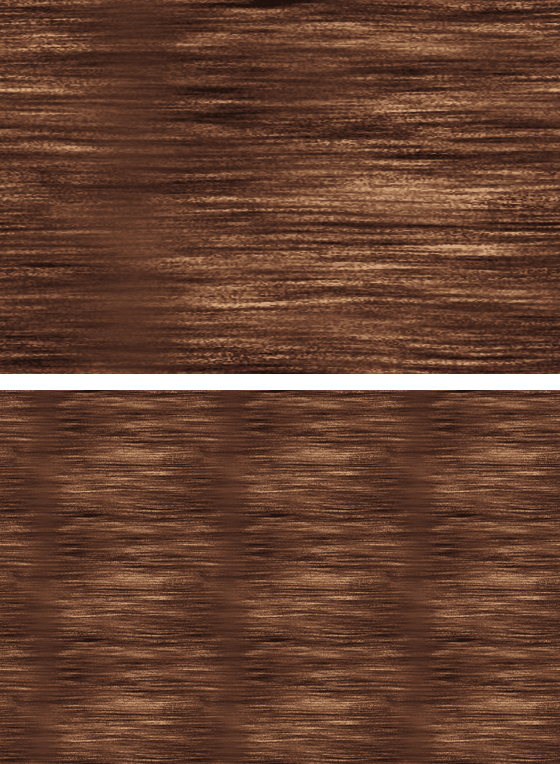
Top: one tile. Bottom: repeated 3 by 3.
Reproduce this texture procedurally as a WebGL 2 fragment shader.

```glsl
#version 300 es
precision highp float;
precision highp int;
// Seamless dark brown wood with fine horizontal grain and a soft, shaded strip.

uniform vec2 u_resolution;
out vec4 fragColor;

const float TAU = 6.2831853;

// Colour ramp from pores to highlights, and the tone at which each colour sits
const int STOPS = 8;
const vec3 WOOD[STOPS] = vec3[STOPS](
    vec3(0.13, 0.07, 0.05), vec3(0.21, 0.12, 0.09), vec3(0.28, 0.16, 0.12),
    vec3(0.35, 0.21, 0.15), vec3(0.44, 0.27, 0.19), vec3(0.54, 0.36, 0.25),
    vec3(0.68, 0.50, 0.36), vec3(0.82, 0.64, 0.48));
const float TONE[STOPS] = float[STOPS](-2.3, -1.45, -0.63, 0.0, 0.58, 1.22, 2.05, 3.0);

// Strength of each grain layer
const float PATCHES = 0.24;
const float BANDS = 0.27;
const float STREAKS = 0.36;
const float THREADS = 0.44;
const float FIBRES = 0.42;
const float SPECKLE = 0.30;
const float GLINTS = 0.14;
const float PORES = 0.65;

// Broad light and the calm strip
const float SIDE_LIGHT = 0.38;
const float HEIGHT_LIGHT = 0.28;
const float BRIGHT_X = 0.74;
const float BRIGHT_Y = 0.24;
const float CALM_X = 0.235;
const float CALM_SHARPNESS = 6.0;
const float CALM_AMOUNT = 0.68;
const float WAVINESS = 0.0035;
const float RIPPLE = 0.0008;
const float BRIGHTNESS = 0.03;

// Integer hash giving a value from -1 to 1
float hash(uvec3 p) {
    uint h = p.x * 1664525u + p.y * 22695477u + p.z * 374761393u + 1013904223u;
    h ^= h >> 16;
    h *= 2246822519u;
    h ^= h >> 13;
    h *= 3266489917u;
    h ^= h >> 16;
    return float(h >> 8) / 8388608.0 - 1.0;
}

// One row of periodic noise, shifted by its own random amount
float rowNoise(float x, float row, float columns, uint seed) {
    uint r = uint(row);
    x += 0.5 * hash(uvec3(977u, r, seed)) * columns;
    float cell = floor(x);
    float t = smoothstep(0.0, 1.0, x - cell);
    float a = hash(uvec3(uint(mod(cell, columns)), r, seed));
    float b = hash(uvec3(uint(mod(cell + 1.0, columns)), r, seed));
    return mix(a, b, t);
}

// Wrapping noise with whole cell counts, scaled to unit deviation
float grain(vec2 uv, vec2 cells, uint seed) {
    vec2 p = uv * cells;
    float row = floor(p.y);
    float t = smoothstep(0.0, 1.0, p.y - row);
    float below = rowNoise(p.x, mod(row, cells.y), cells.x, seed);
    float above = rowNoise(p.x, mod(row + 1.0, cells.y), cells.x, seed);
    return mix(below, above, t) / 0.43;
}

vec3 woodColour(float tone) {
    vec3 colour = WOOD[0];
    for (int i = 1; i < STOPS; i++) {
        float t = (tone - TONE[i - 1]) / (TONE[i] - TONE[i - 1]);
        colour = mix(colour, WOOD[i], clamp(t, 0.0, 1.0));
    }
    return colour;
}

void main() {
    vec2 uv = gl_FragCoord.xy / u_resolution;

    // Gentle bending of the grain lines
    vec2 p = uv;
    p.y += WAVINESS * grain(uv, vec2(3.0, 5.0), 1u);
    p.y += RIPPLE * grain(uv, vec2(9.0, 18.0), 2u);

    // Broad light across the board
    float light = SIDE_LIGHT * cos(TAU * (uv.x - BRIGHT_X))
                + HEIGHT_LIGHT * cos(TAU * (uv.y - BRIGHT_Y))
                + PATCHES * grain(p, vec2(2.0, 8.0), 3u);

    // Layers from wide bands to single fibres
    float threads = grain(p, vec2(6.0, 115.0), 6u);
    float speckle = grain(p, vec2(230.0, 280.0), 8u);
    float detail = BANDS * grain(p, vec2(3.0, 24.0), 4u)
                 + STREAKS * grain(p, vec2(4.0, 58.0), 5u)
                 + THREADS * threads
                 + FIBRES * grain(p, vec2(18.0, 210.0), 7u)
                 + (SPECKLE + GLINTS * max(threads, 0.0)) * speckle
                 - PORES * smoothstep(0.9, 1.9, grain(p, vec2(11.0, 140.0), 9u));

    // Contrast varies by patch and fades in the calm strip
    float calm = exp(CALM_SHARPNESS * (cos(TAU * (uv.x - CALM_X)) - 1.0));
    float contrast = 1.0 + 0.18 * grain(p, vec2(5.0, 14.0), 10u);
    contrast *= 1.0 - CALM_AMOUNT * calm;

    fragColor = vec4(woodColour(BRIGHTNESS + light + detail * contrast), 1.0);
}
```
